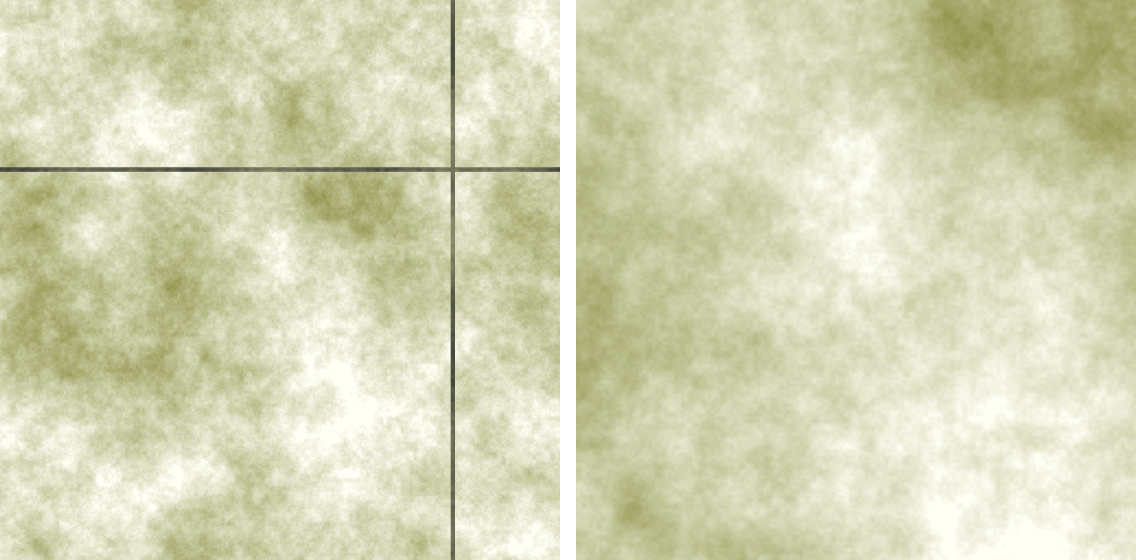
Left: the whole. Right: its middle third, enlarged.
This texture is drawn by a Shadertoy shader. Its source:

```glsl
// One large, mottled olive-and-cream stone tile with thin worn grout lines.
// Wrapping value noise, summed over octaves, makes the clouds; slow sines shade
// broad regions, and wrapped distances draw one grout line along each axis.

const float TAU = 6.2831853;

// Integer hash of a lattice cell, giving 0 to 1
float hash(ivec2 cell, int seed) {
    uint h = uint(cell.x) * 73856093u ^ uint(cell.y) * 19349663u ^ uint(seed) * 83492791u;
    h = (h ^ (h >> 16)) * 73244475u;
    h = (h ^ (h >> 15)) * 52734091u;
    h ^= h >> 16;
    return float(h & 65535u) / 65535.0;
}

// Value noise that repeats after a whole number of cells
float wrapNoise(vec2 uv, int cells, int seed) {
    vec2 p = fract(uv) * float(cells) + vec2(0.37, 0.71) * float(seed);
    ivec2 i = ivec2(floor(p));
    vec2 f = fract(p);
    f = f * f * (3.0 - 2.0 * f);
    ivec2 lo = i % cells;
    ivec2 hi = (i + 1) % cells;
    float bottom = mix(hash(lo, seed), hash(ivec2(hi.x, lo.y), seed), f.x);
    float top = mix(hash(ivec2(lo.x, hi.y), seed), hash(hi, seed), f.x);
    return mix(bottom, top, f.y);
}

// Octaves from broad clouds down to crisp grain, centred on zero
float clouds(vec2 uv) {
    float sum = 0.0, amplitude = 0.5;
    int cells = 4;
    for (int octave = 0; octave < 8; octave++) {
        sum += amplitude * (wrapNoise(uv, cells, octave + 3) - 0.5);
        amplitude *= 0.77;
        cells *= 2;
    }
    return sum;
}

void mainImage(out vec4 fragColor, in vec2 fragCoord) {
    vec2 uv = fragCoord / iResolution.xy;

    // Stone: pale at the top and right of centre, darker through the middle
    float tone = 0.655 + clouds(uv);
    tone += 0.07 * cos(TAU * (uv.y - 0.95)) + 0.05 * cos(TAU * (uv.x - 0.65));
    vec3 stone = mix(vec3(0.53, 0.545, 0.24), vec3(1.0, 1.0, 0.96), clamp(tone, 0.0, 1.0));

    // Grout: lighter near the crossing, with uneven wear along its length
    vec2 lineDist = abs(fract(uv - vec2(0.8086, 0.6973) + 0.5) - 0.5);
    float along = max(lineDist.x, lineDist.y);
    float wear = 0.4 + 1.0 * (wrapNoise(uv, 9, 21) - 0.5)
               + 0.4 * (wrapNoise(uv, 120, 22) - 0.5) + 0.45 * exp(-9.0 * along);
    vec3 grout = mix(vec3(0.26, 0.27, 0.23), vec3(0.54, 0.54, 0.42), clamp(wear, 0.0, 1.0));

    // Smooth line edges, one pixel wide at any size
    vec2 soft = 0.5 / iResolution.xy;
    vec2 cover = 1.0 - smoothstep(0.0039 - soft, 0.0039 + soft, lineDist);
    fragColor = vec4(mix(stone, grout, max(cover.x, cover.y)), 1.0);
}
```
